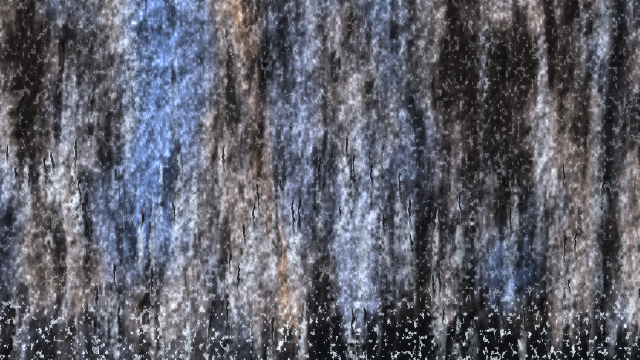
This texture is drawn by a WebGL 2 fragment shader. Its source:

```glsl
#version 300 es
precision highp float;

uniform vec2 u_resolution;
out vec4 fragColor;

float hash(vec2 p) {
  vec3 q = fract(p.xyx * 0.1031);
  q += dot(q, q.yzx + 33.33);
  return fract((q.x + q.y) * q.z);
}

float noise(vec2 p) {
  vec2 i = floor(p), f = fract(p);
  f = f * f * (3.0 - 2.0 * f);
  return mix(mix(hash(i), hash(i + vec2(1, 0)), f.x),
             mix(hash(i + vec2(0, 1)), hash(i + vec2(1, 1)), f.x), f.y);
}

float fbm(vec2 p) {
  float sum = 0.0, gain = 0.52;
  for (int i = 0; i < 5; i++) {
    sum += gain * noise(p);
    p = p * 2.03 + vec2(17.3, 9.1);
    gain *= 0.5;
  }
  return sum;
}

// Soft vertical band around a centre line
float band(float x, float centre, float width) {
  float d = (x - centre) / width;
  return exp(-d * d);
}

// x: pale mineral runs, y: dark slots near their heads
vec2 drips(vec2 p, float ragged) {
  vec2 cover = vec2(0.0);
  for (float layer = 0.0; layer < 4.0; layer++) {
    float columns = 8.0 + 3.0 * layer;
    for (float side = -1.0; side <= 1.0; side++) {
      vec2 id = vec2(floor(p.x * columns) + side + 5.0, layer * 17.0 + 3.0);
      float head = mix(0.12, 0.64, hash(id));
      float fall = (head - p.y) / mix(0.13, 0.4, hash(id + 40.0));
      float spread = mix(0.006, 0.016, hash(id + 80.0)) * (0.4 + smoothstep(0.0, 0.5, fall));
      float centre = (id.x - 5.0 + hash(id + 120.0)) / columns;
      float off = p.x - centre + 0.03 * (hash(id + 160.0) - 0.3) * fall + 0.022 * (ragged - 0.5);
      float body = 1.0 - smoothstep(0.4, 1.25, abs(off) / spread);
      body *= smoothstep(-0.02, 0.06, fall) * (1.0 - smoothstep(0.35, 1.05, fall));
      float slot = 1.0 - smoothstep(0.001, 0.004, abs(off - 0.3 * spread));
      slot *= smoothstep(0.0, 0.05, fall) * (1.0 - smoothstep(0.12, 0.35, fall));
      cover = max(cover, vec2(body * mix(0.45, 1.0, hash(id + 200.0)),
                              slot * step(0.45, hash(id + 240.0))));
    }
  }
  return cover;
}

void main() {
  vec2 p = gl_FragCoord.xy / u_resolution.y;
  float sway = fbm(p * vec2(5.0, 3.5)) - 0.5;
  float x = p.x + 0.05 * sway;

  // Stains, blotches and fine relief
  float run = fbm(vec2(x * 12.0, p.y * 1.5));
  float thinRun = fbm(vec2(x * 38.0, p.y * 3.2) + 60.0);
  float mottle = fbm(p * vec2(8.0, 6.0) + 30.0);
  float crag = fbm(p * vec2(36.0, 25.0));
  float relief = crag - fbm((p + vec2(0.007, -0.009)) * vec2(36.0, 25.0));
  float grain = fbm(p * vec2(125.0, 95.0) + 11.0);

  // Broad zones of the wall
  float shade = (1.0 - smoothstep(0.2, 0.42, x)) * smoothstep(0.48, 0.72, p.y + 0.3 * sway);
  float blue = band(x, 0.44, 0.12) * smoothstep(0.1, 0.4, p.y);
  blue += 0.7 * band(x, 1.12, 0.1) * smoothstep(0.3, 0.9, p.y);
  blue += band(x, 1.43, 0.1) * band(p.y, 0.24, 0.13);
  float brown = band(x, 1.28, 0.06) * smoothstep(0.4, 0.8, p.y) + band(x, 1.53, 0.12);
  brown += 0.9 * band(x, 0.62, 0.05) * smoothstep(0.4, 0.7, p.y);
  float tan_ = band(x, 0.82 - 0.14 * p.y, 0.035) * smoothstep(0.05, 0.2, p.y);

  float tone = 0.52 + 1.2 * (run - 0.5) + 0.7 * (thinRun - 0.5) + 0.7 * (mottle - 0.5);
  tone += 0.5 * (crag - 0.5) - 0.22 * shade + 0.13 * blue - 0.15 * brown + 0.12 * tan_;
  vec3 rock = mix(vec3(0.12, 0.115, 0.12), vec3(0.56, 0.565, 0.6), smoothstep(0.08, 0.92, tone));
  float cool = smoothstep(0.3, 0.7, fbm(p * vec2(6.0, 2.5) + 90.0) + 0.3 * blue - 0.25 * brown - 0.2 * shade);
  rock *= mix(vec3(1.09, 0.99, 0.92), vec3(0.92, 0.99, 1.15), cool);
  rock *= mix(vec3(1.0), vec3(0.83, 1.01, 1.2), min(blue, 1.0) * 0.75);
  rock *= mix(vec3(1.0), vec3(1.14, 1.0, 0.85), tan_);

  // Long pale washes
  float wash = band(x, 0.34 + 0.03 * p.y, 0.018) * smoothstep(0.45, 0.65, p.y);
  wash += 0.6 * band(x, 1.3 + 0.06 * p.y, 0.016) * smoothstep(0.25, 0.5, p.y);
  wash += 0.7 * band(x, 0.97 + 0.17 * p.y, 0.014) * band(p.y, 0.45, 0.25);
  wash += 0.8 * band(x, 1.655 + 0.02 * p.y, 0.014) * smoothstep(0.2, 0.5, p.y);
  wash += 0.8 * smoothstep(0.58, 0.78, run) * smoothstep(0.35, 0.65, thinRun);
  wash *= smoothstep(0.25, 0.62, 0.5 * thinRun + 0.5 * grain);
  rock = mix(rock, vec3(0.65, 0.69, 0.76), min(wash, 1.0) * 0.75);

  // Black foot of the wall and the right-hand fissure
  float foot = 1.0 - smoothstep(0.02, 0.17, p.y + 0.28 * (thinRun - 0.5) + 0.12 * (crag - 0.5));
  foot *= mix(0.55, 0.95, smoothstep(0.5, 1.1, p.x));
  float fissure = band(x, 1.67 + 0.045 * p.y, 0.026 + 0.03 * (crag - 0.5));
  float cracks = smoothstep(0.6, 0.75, fbm(vec2(x * 30.0, p.y * 6.0) + 140.0));
  rock = mix(rock, vec3(0.07, 0.075, 0.09), max(max(foot, fissure * 0.9), cracks * 0.6));

  // Ragged drips and pale flecks
  vec2 drip = drips(p, 0.6 * crag + 0.4 * grain);
  float patchy = smoothstep(0.28, 0.56, 0.55 * grain + 0.45 * thinRun);
  float pale = drip.x * patchy * mix(1.0, 0.7, smoothstep(0.7, 1.5, p.x));
  float flecks = smoothstep(0.58, 0.72, grain) * (0.25 + 0.5 * (1.0 - smoothstep(0.05, 0.3, p.y)));
  rock = mix(rock, vec3(0.73, 0.765, 0.81), max(pale * 0.92, flecks));
  rock = mix(rock, vec3(0.07, 0.07, 0.085), drip.y * 0.85);

  // Rough surface lighting
  rock *= 1.0 + 1.1 * relief + 0.9 * (grain - 0.5);
  fragColor = vec4(clamp(rock, 0.0, 1.0), 1.0);
}
```
